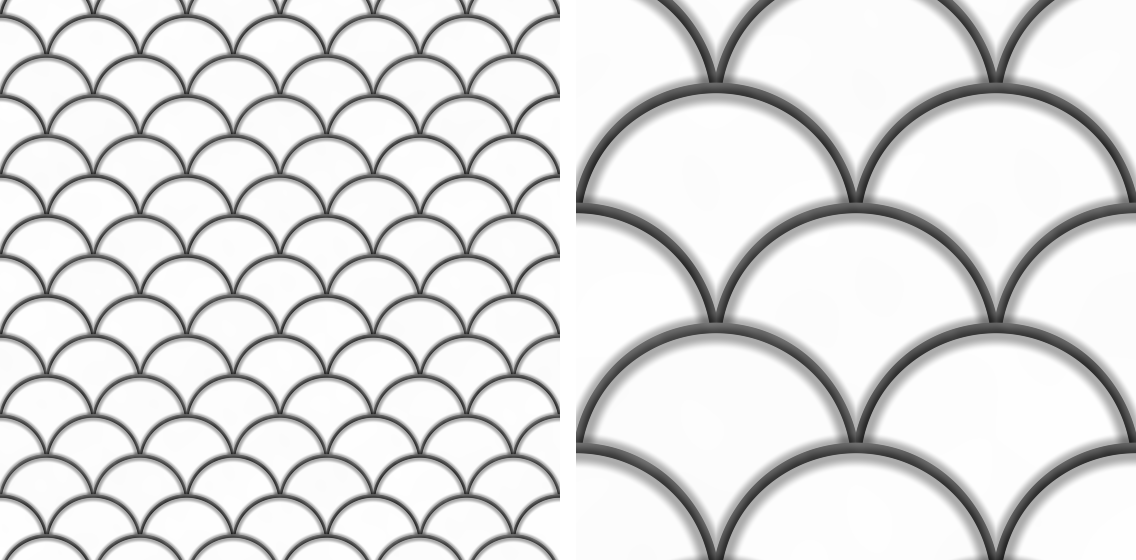
Left: the whole. Right: its middle third, enlarged.
Write a Shadertoy shader that draws this pattern.

```glsl
const float COLUMNS = 6.0;
const float ROWS = 14.0;              // even, so the half-step offset wraps
const float ROW_STEP = COLUMNS / ROWS; // lengths are in scale widths
const float ROW_PHASE = 0.434;
const float RADIUS = 0.5;
const float TAU = 6.2831853;

float hash(vec2 cell) {
    vec3 q = fract(vec3(cell.xyx) * vec3(0.1031, 0.1030, 0.0973));
    q += dot(q, q.yzx + 33.33);
    return fract((q.x + q.y) * q.z);
}

// Layered sines with whole frequencies, so they wrap on the canvas
float wrappedWaves(vec2 uv, float frequency) {
    vec2 a = uv * TAU * frequency;
    float sum = sin(a.x + 2.0 * sin(a.y)) + sin(a.y * 2.0 - a.x + 1.3);
    sum += 0.6 * sin(a.x * 3.0 + a.y * 2.0 + sin(a.x * 2.0));
    return sum / 2.6;
}

// Grey bevel that is flat near the line, then fades to white
float bevel(float dist, float flatWidth, float fadeEnd, float strength) {
    return 1.0 - strength * (1.0 - smoothstep(flatWidth, fadeEnd, dist));
}

// Paint one row of scales over the rows behind it
float paintRow(float backdrop, vec2 uv, vec2 p, float row, float pixel) {
    float x = p.x - 0.5 * mod(row, 2.0);
    float column = floor(x + 0.5);
    vec2 local = vec2(x - column, p.y - (row + ROW_PHASE) * ROW_STEP);
    float id = hash(vec2(mod(column, COLUMNS), mod(row, ROWS)));

    float radial = length(local);
    float d = radial - RADIUS;
    float apex = smoothstep(0.5, 1.0, local.y / max(radial, 0.001));
    float halfLine = mix(0.0155, 0.019, apex);

    // Glazed face with a soft rim, and a narrower rim outside
    float face = 0.995 - 0.008 * id + 0.004 * wrappedWaves(uv, 5.0);
    face *= bevel(-d - halfLine, 0.012, 0.057, 0.32);
    float behind = backdrop * bevel(d - halfLine, 0.003, 0.040, 0.30);
    float shade = mix(face, behind, smoothstep(-pixel, pixel, d));

    // Joint: darker on its inner side, uneven along its length
    float joint = mix(0.19, 0.37, smoothstep(-halfLine, halfLine, d));
    joint += 0.04 * apex + 0.05 * (id - 0.5) + 0.035 * wrappedWaves(uv, 17.0);
    float line = 1.0 - smoothstep(-0.6 * pixel, 0.6 * pixel, abs(d) - halfLine);
    return mix(shade, joint, line);
}

void mainImage(out vec4 fragColor, in vec2 fragCoord) {
    vec2 uv = fragCoord / iResolution.xy;
    vec2 p = uv * COLUMNS;
    float pixel = COLUMNS / min(iResolution.x, iResolution.y);
    float nearestRow = floor(p.y / ROW_STEP - ROW_PHASE + 0.5);

    // Back to front: lower rows overlap the ones above
    float shade = 0.99;
    for (int i = 2; i >= -2; i--) {
        shade = paintRow(shade, uv, p, nearestRow + float(i), pixel);
    }
    fragColor = vec4(vec3(clamp(shade, 0.0, 1.0)), 1.0);
}
```
